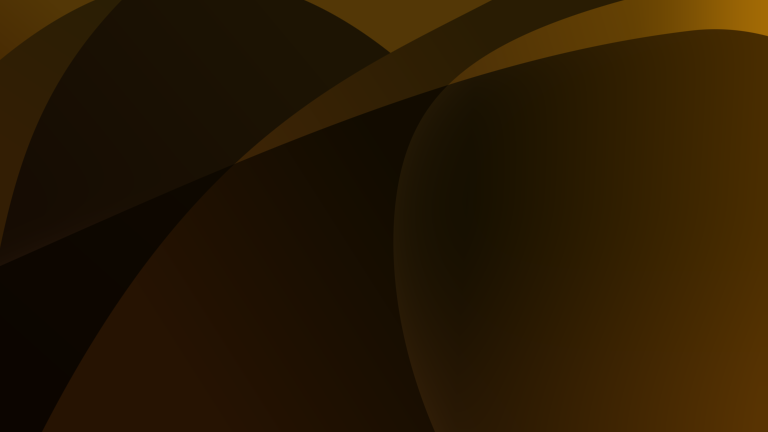
This background is drawn by a WebGL 1 fragment shader. Its source:

```glsl
precision highp float;
// Dark amber background of large overlapping curved sheets with soft golden gradients.

uniform vec2 u_resolution;

const float ASPECT = 16.0 / 9.0;

// Cubic polynomial with coefficients in rising order, and its derivative.
float cubic(float t, vec4 c) {
  return c.x + t * (c.y + t * (c.z + t * c.w));
}

float cubicSlope(float t, vec4 c) {
  return c.y + t * (2.0 * c.z + t * 3.0 * c.w);
}

// Approximate distance to a curve from an axis-aligned offset.
float curveDistance(float offset, float slope) {
  return offset * inversesqrt(1.0 + slope * slope);
}

// Antialiased coverage of the positive side.
float cover(float dist, float pixel) {
  return smoothstep(-0.75 * pixel, 0.75 * pixel, dist);
}

// Linear gradient running from one point to another.
vec3 ramp(vec2 p, vec2 start, vec2 end, vec3 first, vec3 last) {
  vec2 axis = end - start;
  return mix(first, last, clamp(dot(p - start, axis) / dot(axis, axis), 0.0, 1.0));
}

// Signed distances, each positive on the lit side of its curve.
float cornerArc(vec2 p) {
  vec4 c = vec4(0.861, 0.829, -0.897, 0.0);
  return curveDistance(p.y - cubic(p.x, c), cubicSlope(p.x, c));
}

float leftArc(vec2 p) {
  vec4 c = vec4(0.0, 0.212, 0.135, 0.612);
  float t = p.y - 0.426;
  return curveDistance(cubic(t, c) - p.x, cubicSlope(t, c));
}

float longArc(vec2 p) {
  vec4 c = vec4(0.384, 0.444, 0.010, -0.0466);
  float bend = max(p.x - 1.6, 0.0);
  float height = cubic(p.x, c) - 0.85 * bend * bend;
  return curveDistance(p.y - height, cubicSlope(p.x, c) - 1.7 * bend);
}

float risingArc(vec2 p) {
  vec4 c = vec4(0.0, 1.946, -1.467, 0.4995);
  float t = p.x - 0.097;
  return curveDistance(cubic(t, c) - p.y, cubicSlope(t, c));
}

float rightArc(vec2 p) {
  vec4 c = vec4(0.910, 0.0, 0.479, 0.0);
  float t = p.y - 0.45;
  float side = cubic(t, c) + 0.39 * pow(p.y, 8.0);
  return curveDistance(p.x - side, cubicSlope(t, c) + 3.12 * pow(p.y, 7.0));
}

// Sheets above the long arc.
vec3 upperSheets(vec2 p, float rising, float right, float longDist, float pixel) {
  vec3 color = ramp(p, vec2(0.1, 0.5), vec2(0.7, 1.0),
                    vec3(0.085, 0.047, 0.010), vec3(0.115, 0.080, 0.010));
  color += vec3(0.030, 0.018, 0.014) * exp(-max(longDist, 0.0) / 0.03)
         * (1.0 - smoothstep(0.05, 0.45, p.x));
  vec3 leftSheet = ramp(p, vec2(0.02, 0.65), vec2(0.25, 1.0),
                        vec3(0.200, 0.118, 0.014), vec3(0.165, 0.118, 0.014));
  color = mix(color, leftSheet, cover(leftArc(p), pixel));
  vec3 corner = ramp(p, vec2(0.0, 0.86), vec2(0.12, 1.0),
                     vec3(0.285, 0.170, 0.012), vec3(0.325, 0.215, 0.022));
  color = mix(color, corner, cover(cornerArc(p), pixel));
  vec3 middle = ramp(p, vec2(0.62, 0.65), vec2(1.1, 0.97),
                     vec3(0.230, 0.138, 0.020), vec3(0.160, 0.110, 0.010));
  color = mix(color, middle, cover(rising, pixel));
  vec3 gold = ramp(p, vec2(1.05, 0.82), vec2(1.5, 0.96),
                   vec3(0.300, 0.190, 0.025), vec3(0.400, 0.260, 0.012));
  gold += vec3(0.250, 0.165, 0.008) * smoothstep(1.45, 1.82, p.x);
  return mix(color, gold, cover(right, pixel));
}

// Sheets below the long arc.
vec3 lowerSheets(vec2 p, float rising, float right, float pixel) {
  vec3 color = ramp(p, vec2(0.05, 0.1), vec2(0.45, 0.55),
                    vec3(0.047, 0.020, 0.0), vec3(0.055, 0.030, 0.0));
  vec3 middle = ramp(p, vec2(0.4, 0.2), vec2(0.95, 0.55),
                     vec3(0.148, 0.073, 0.007), vec3(0.070, 0.045, 0.0));
  color = mix(color, middle, cover(rising, pixel));
  vec3 broad = ramp(p, vec2(1.08, 0.5), vec2(ASPECT, 0.46),
                    vec3(0.080, 0.056, 0.0), vec3(0.295, 0.180, 0.0));
  broad += vec3(0.050, 0.020, 0.008) * (1.0 - smoothstep(0.0, 0.55, p.y));
  broad += vec3(0.055, 0.036, 0.018) * exp(-max(right, 0.0) / 0.08);
  return mix(color, broad, cover(right, pixel));
}

void main() {
  vec2 p = gl_FragCoord.xy / u_resolution * vec2(ASPECT, 1.0);
  float pixel = 1.0 / u_resolution.y;
  float longDist = longArc(p);
  float rising = risingArc(p);
  float right = rightArc(p);
  vec3 upper = upperSheets(p, rising, right, longDist, pixel);
  vec3 lower = lowerSheets(p, rising, right, pixel);
  gl_FragColor = vec4(mix(lower, upper, cover(longDist, pixel)), 1.0);
}
```
